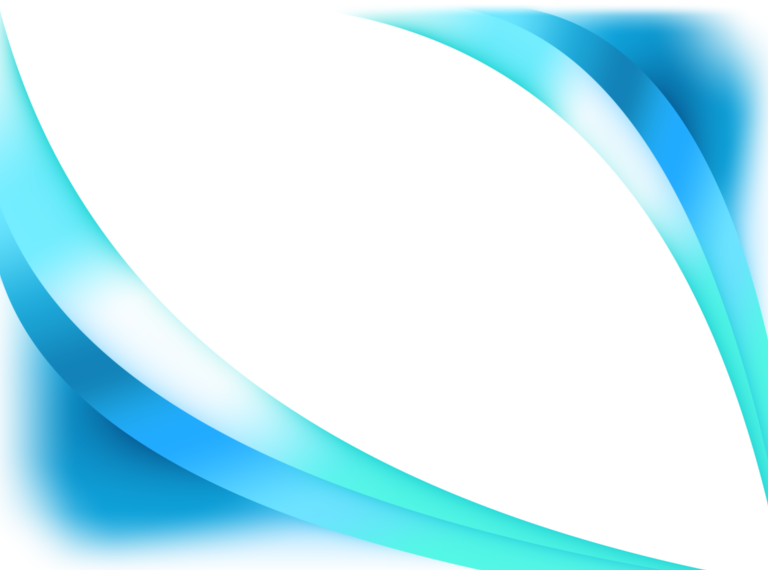
This background is drawn by a Shadertoy shader. Its source:

```glsl
float cross2(vec2 a, vec2 b) { return a.x * b.y - a.y * b.x; }

// Parabolic arc from a to c with control point b: (position along, signed distance)
vec2 arc(vec2 p, vec2 a, vec2 b, vec2 c) {
    float area = cross2(b - a, c - a);
    float u = cross2(c - b, p - b) / area;
    float w = cross2(b - a, p - a) / area;
    float v = 1.0 - u - w;
    vec2 gradU = vec2(b.y - c.y, c.x - b.x) / area;
    vec2 gradW = vec2(a.y - b.y, b.x - a.x) / area;
    vec2 grad = -2.0 * v * (gradU + gradW) - 4.0 * (gradU * w + gradW * u);
    return vec2(w + 0.5 * v, (v * v - 4.0 * u * w) / max(length(grad), 1e-4));
}

float hump(float x, float center, float width) {
    x = (x - center) / width;
    return exp(-x * x);
}

float cover(vec2 edge) {
    float px = 1.0 / iResolution.y;
    return smoothstep(-px, px, edge.y) * smoothstep(-0.06, 0.03, edge.x);
}

// Pale ribbon with a white sheen and a teal rim
vec3 outerRibbon(float t, float d, float innerD) {
    float sheen = smoothstep(0.25, 0.38, t) * (1.0 - smoothstep(0.5, 0.68, t));
    vec3 col = mix(vec3(1), vec3(0.45, 0.93, 1.0), smoothstep(0.0, 0.2, t));
    col = mix(col, vec3(0.33, 0.97, 0.9), smoothstep(0.55, 0.75, t));
    col = mix(col, vec3(1), sheen);
    col = mix(col, vec3(0.5, 0.83, 1.0), 0.6 * sheen * exp(min(innerD, 0.0) / 0.03));
    float rim = exp(-max(d, 0.0) / 0.02) * (1.0 - 0.75 * sheen);
    return mix(col, vec3(0.15, 0.84, 0.84), 0.9 * rim * smoothstep(-0.06, 0.1, t));
}

// Blue ribbon: cyan, shadow, bright blue, then turquoise
vec3 middleRibbon(float t, float d) {
    vec3 col = mix(vec3(0.42, 0.9, 1.0), vec3(0.12, 0.68, 0.87), smoothstep(0.0, 0.22, t));
    col = mix(col, vec3(0.07, 0.51, 0.72), hump(t, 0.33, 0.1));
    col = mix(col, vec3(0.13, 0.67, 1.0), smoothstep(0.35, 0.5, t));
    col = mix(col, vec3(0.43, 0.89, 1.0), smoothstep(0.5, 0.7, t));
    col = mix(col, vec3(0.33, 0.97, 0.9), smoothstep(0.7, 0.86, t));
    float rim = exp(-max(d, 0.0) / 0.015) * smoothstep(0.55, 0.7, t);
    return mix(col, vec3(0.12, 0.78, 0.86), 0.6 * rim);
}

// Deep corner area, shaded beneath the last ribbon
vec3 cornerFill(float t, float d) {
    vec3 col = mix(vec3(0.4, 0.84, 0.97), vec3(0.06, 0.65, 0.87), smoothstep(0.0, 0.25, t));
    float shade = hump(t, 0.46, 0.16) * exp(-max(d, 0.0) / 0.07);
    col = mix(col, vec3(0.03, 0.39, 0.61), shade);
    col = mix(col, vec3(0.67, 0.89, 1.0), smoothstep(0.65, 0.83, t));
    float rim = exp(-max(d, 0.0) / 0.015) * smoothstep(0.6, 0.8, t);
    return mix(col, vec3(0.2, 0.76, 0.94), 0.6 * rim);
}

// Stack the three layers; the inset is the distance from the two canvas edges
vec3 paintCorner(vec3 col, vec2 outer, vec2 middle, vec2 inner, vec2 inset, float shift, float fade) {
    col = mix(col, outerRibbon(outer.x - shift, outer.y, middle.y), cover(outer));
    col = mix(col, middleRibbon(middle.x - shift, middle.y), cover(middle));
    float solid = smoothstep(-0.03, fade, inset.x) * smoothstep(-0.02, 0.8 * fade, inset.y);
    solid *= smoothstep(0.02, 0.22, length(inset));
    vec3 fill = mix(vec3(1), cornerFill(inner.x - 0.4 * shift, inner.y), solid);
    return mix(col, fill, cover(inner));
}

void mainImage(out vec4 fragColor, in vec2 fragCoord) {
    vec2 size = vec2(1.347, 1.0);
    vec2 p = fragCoord / iResolution.xy * size;
    vec3 col = vec3(1);

    // Upper right sweep, softened at the top edge
    col = paintCorner(col,
        arc(p, vec2(0.561, 0.982), vec2(1.158, 0.898), vec2(1.347, 0.114)),
        arc(p, vec2(0.825, 0.982), vec2(1.184, 0.904), vec2(1.347, 0.193)),
        arc(p, vec2(0.939, 0.982), vec2(1.228, 0.916), vec2(1.347, 0.404)),
        size - p, 0.07, 0.08);
    col = mix(col, vec3(1), smoothstep(0.97, 0.995, p.y));

    // Lower left sweep
    col = paintCorner(col,
        arc(p, vec2(0.0, 0.982), vec2(0.198, 0.221), vec2(1.237, 0.0)),
        arc(p, vec2(0.0, 0.64), vec2(0.167, 0.182), vec2(1.14, 0.004)),
        arc(p, vec2(0.0, 0.518), vec2(0.114, 0.161), vec2(0.842, 0.0)),
        p, 0.0, 0.14);

    fragColor = vec4(col, 1.0);
}
```
